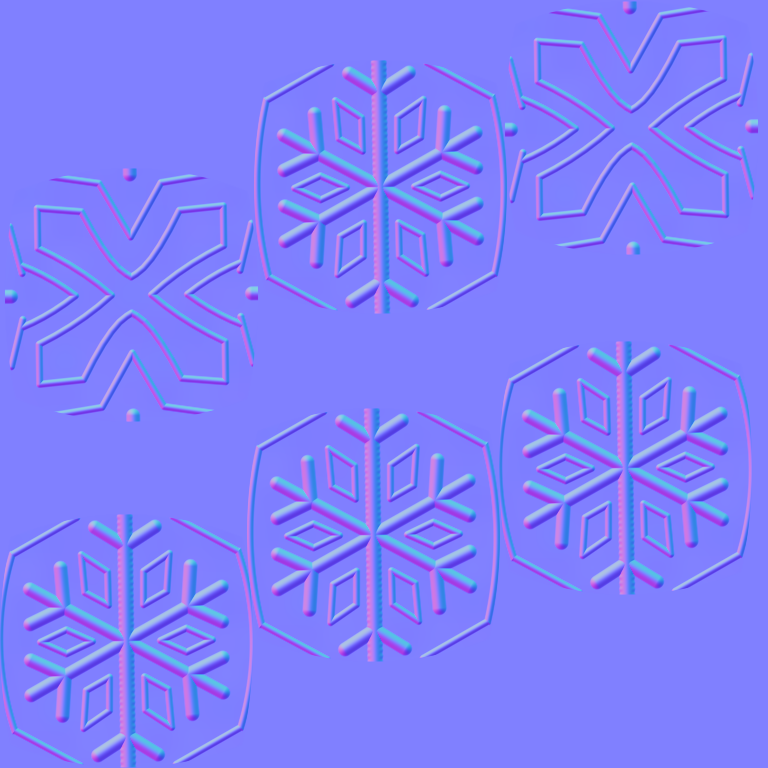
This texture map is drawn by a three.js fragment shader. Its source:

```glsl
// Tangent-space normal map of six embossed pillow tiles: four snowflakes, two crosses.
// Each tile is a height field of rounded ridges, folded into one quadrant by symmetry;
// its slope is taken by central differences and packed into colour.
varying vec2 vUv;

const float UNITS = 768.0;      // design units across the canvas
const float RELIEF = 0.54;      // ridge height relative to its radius
const float STEP = 0.8;         // difference step, also softens ridge edges
const float TILT = 0.014;       // slight rotation of every tile
const float TILE_HALF = 126.5;  // half size of a tile
const float PILLOW = 0.0017;    // how far tile edges curve in toward corners
const float STEM_R = 7.8;
const float ARM_R = 6.6;
const float TWIG_R = 7.0;
const float LINE_R = 3.5;
const float SURFACE_WAVE = 0.022;

float segment(vec2 p, vec2 a, vec2 b) {
  vec2 ab = b - a;
  return length(p - a - ab * clamp(dot(p - a, ab) / dot(ab, ab), 0.0, 1.0));
}

// Two joined segments
float bend(vec2 p, vec2 a, vec2 b, vec2 c) {
  return min(segment(p, a, b), segment(p, b, c));
}

// Quadratic curve from a to c, pulled toward b
float curve(vec2 p, vec2 a, vec2 b, vec2 c) {
  float d = 1e4;
  vec2 from = a;
  for (int i = 1; i <= 5; i++) {
    float t = float(i) / 5.0;
    vec2 to = mix(mix(a, b, t), mix(b, c, t), t);
    d = min(d, segment(p, from, to));
    from = to;
  }
  return d;
}

// Rounded ridge: meets the ground softly at its rim, highest along its spine
float ridge(float d, float radius) {
  float t = min(d / radius, 1.0);
  return RELIEF * radius * pow(1.0 - t * t, 1.5);
}

float hash(vec2 p) {
  return fract(sin(dot(p, vec2(127.1, 311.7))) * 4375.85);
}

float noise(vec2 p) {
  vec2 i = floor(p);
  vec2 f = fract(p);
  f = f * f * (3.0 - 2.0 * f);
  return mix(mix(hash(i), hash(i + vec2(1.0, 0.0)), f.x),
             mix(hash(i + vec2(0.0, 1.0)), hash(i + 1.0), f.x), f.y);
}

float snowflakeHeight(vec2 p, float frameHalf) {
  vec2 q = abs(p);
  vec2 node = vec2(62.0, 34.0);
  vec2 topNode = vec2(0.0, 95.0);

  // Stem with faintly notched rims, arms and twigs
  float notch = 0.22 * sin(p.y * 1.05) * smoothstep(3.0, 7.0, q.x);
  float h = ridge(q.x + notch, STEM_R);
  h = max(h, ridge(segment(q, vec2(0.0), node), ARM_R));
  float twigs = min(segment(q, node, vec2(96.0, 53.0)), segment(q, node, vec2(65.0, 74.0)));
  twigs = min(twigs, segment(q, node, vec2(96.0, 18.0)));
  twigs = min(twigs, segment(q, topNode, vec2(30.0, 114.0)));
  h = max(h, ridge(twigs, TWIG_R));

  // Diamonds between the arms
  vec2 outer = vec2(44.0, 87.0);
  vec2 inner = vec2(17.5, 36.0);
  float lines = bend(q, outer, vec2(18.0, 69.5), inner);
  lines = min(lines, bend(q, outer, vec2(41.0, 49.0), inner));
  lines = min(lines, bend(q, vec2(34.0, 0.0), vec2(60.0, 12.0), vec2(86.0, 0.0)));

  // Frame: straight corner cuts and bowed sides
  vec2 corner = vec2(113.0, 88.0);
  lines = min(lines, segment(q, corner, vec2(48.0, 124.0)));
  float bow = q.y / corner.y;
  float side = abs(q.x - mix(frameHalf, corner.x, bow * bow)) / sqrt(1.0 + 0.07 * bow * bow);
  lines = min(lines, max(side, q.y - corner.y));
  return max(h, ridge(lines, LINE_R));
}

float crossHeight(vec2 p) {
  vec2 q = abs(p);
  vec2 shoulder = vec2(49.0, 84.0);
  vec2 lowTip = vec2(93.0, 48.0);
  // Outline of the four flared arms
  float lines = bend(q, shoulder, vec2(93.0, 88.0), lowTip);
  lines = min(lines, curve(q, shoulder, vec2(22.5, 31.5), vec2(5.0, 21.0)));
  lines = min(lines, segment(q, vec2(5.0, 21.0), vec2(0.0, 18.0)));
  lines = min(lines, curve(q, lowTip, vec2(51.5, 28.0), vec2(20.0, 0.0)));
  // Chevrons at the tile borders
  lines = min(lines, bend(q, vec2(0.0, 58.0), vec2(31.0, 112.0), vec2(80.0, 119.5)));
  lines = min(lines, curve(q, vec2(56.0, 0.0), vec2(83.0, 20.5), vec2(110.0, 31.0)));
  lines = min(lines, segment(q, vec2(109.0, 23.0), vec2(121.0, 70.0)));
  // Studs at the border midpoints
  float studs = min(segment(q, vec2(0.0, 120.5), vec2(0.0, 140.0)),
                    segment(q, vec2(120.5, 0.0), vec2(140.0, 0.0)));
  return max(ridge(lines, LINE_R), ridge(studs, TWIG_R));
}

float tileHeight(vec2 p, bool isCross, float frameHalf) {
  vec2 r = p + TILT * vec2(p.y, -p.x);
  return isCross ? crossHeight(r) : snowflakeHeight(r, frameHalf);
}

vec2 tileSlope(vec2 p, bool isCross, float frameHalf) {
  vec2 q = abs(p);
  vec2 inside = TILE_HALF - PILLOW * q.yx * q.yx - q;
  inside.x += 0.0007 * q.y * q.y;
  float mask = smoothstep(-0.7, 0.7, min(inside.x, inside.y));
  if (mask <= 0.0) return vec2(0.0);
  vec2 e = vec2(STEP, 0.0);
  vec2 slope = vec2(
    tileHeight(p + e.xy, isCross, frameHalf) - tileHeight(p - e.xy, isCross, frameHalf),
    tileHeight(p + e.yx, isCross, frameHalf) - tileHeight(p - e.yx, isCross, frameHalf));
  vec2 wave = vec2(noise(p * 0.03), noise(p * 0.03 + 19.0)) - 0.5;
  return mask * (slope / (2.0 * STEP) + 2.0 * SURFACE_WAVE * wave);
}

void main() {
  vec2 p = vUv * UNITS;
  vec2 slope = vec2(0.0);
  // Three columns of two tiles, each column stepping upward
  for (int i = 0; i < 3; i++) {
    float c = float(i);
    bool isMiddle = i == 1;
    vec2 lower = vec2(126.5 + 244.5 * c + 2.5 * c * c, 127.0 + 125.5 * c - 19.5 * c * c);
    vec2 upper = vec2(131.5 + 248.0 * c + c * c, 473.0 + 132.5 * c - 24.5 * c * c);
    // Outer frames run past the tile rim, so only their inner face shows
    float frameHalf = isMiddle ? 123.5 : 126.8;
    slope += tileSlope(p - lower, false, frameHalf);
    slope += tileSlope(p - upper, !isMiddle, frameHalf);
  }
  vec3 normal = normalize(vec3(slope.x, -slope.y, 1.0));
  gl_FragColor = vec4(0.5 + 0.5 * normal, 1.0);
}
```
